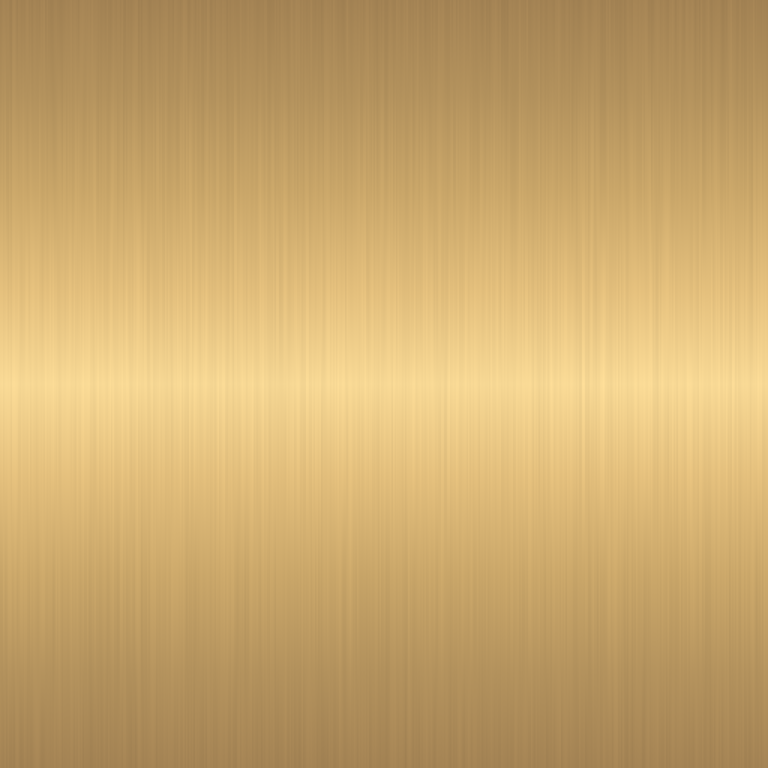
A three.js fragment shader for this texture:

```glsl
varying vec2 vUv;

float hash(vec2 cell) {
  vec3 p = fract(vec3(cell.xyx) * 0.1031);
  p += dot(p, p.yzx + 33.33);
  return fract((p.x + p.y) * p.z);
}

float valueNoise(vec2 p) {
  vec2 cell = floor(p);
  vec2 f = fract(p);
  f = f * f * (3.0 - 2.0 * f);
  float low = mix(hash(cell), hash(cell + vec2(1.0, 0.0)), f.x);
  float high = mix(hash(cell + vec2(0.0, 1.0)), hash(cell + vec2(1.0, 1.0)), f.x);
  return mix(low, high, f.y);
}

// Long vertical scratches, from narrow bands down to hairlines
float brushedGrain(vec2 uv, float broadest, float stretch) {
  float grain = 0.0;
  float weight = 0.35;
  vec2 scale = vec2(broadest, stretch);
  for (int i = 0; i < 3; i++) {
    vec2 offset = vec2(17.0, 5.7) * float(i) + 0.5;
    grain += weight * (valueNoise(uv * scale + offset) - 0.5);
    weight *= 1.7;
    scale *= vec2(2.0, 1.3);
  }
  return grain;
}

// Gold tone by distance from the highlight: 0 at its centre, 1 at the rim
vec3 goldSheen(float d) {
  vec3 highlight = vec3(0.970, 0.848, 0.582);
  vec3 bright = vec3(0.890, 0.748, 0.487);
  vec3 middle = vec3(0.790, 0.652, 0.412);
  vec3 dark = vec3(0.702, 0.572, 0.364);
  vec3 rim = vec3(0.640, 0.512, 0.328);
  vec3 tone = mix(highlight, bright, clamp(d / 0.24, 0.0, 1.0));
  tone = mix(tone, middle, clamp((d - 0.24) / 0.26, 0.0, 1.0));
  tone = mix(tone, dark, clamp((d - 0.50) / 0.25, 0.0, 1.0));
  return mix(tone, rim, clamp((d - 0.75) / 0.25, 0.0, 1.0));
}

void main() {
  float distanceToHighlight = abs(vUv.y - 0.5) * 2.0;
  float grain = brushedGrain(vUv, 128.0, 3.0);
  vec3 color = goldSheen(distanceToHighlight) * (1.0 + 0.044 * grain);
  gl_FragColor = vec4(color, 1.0);
}
```
